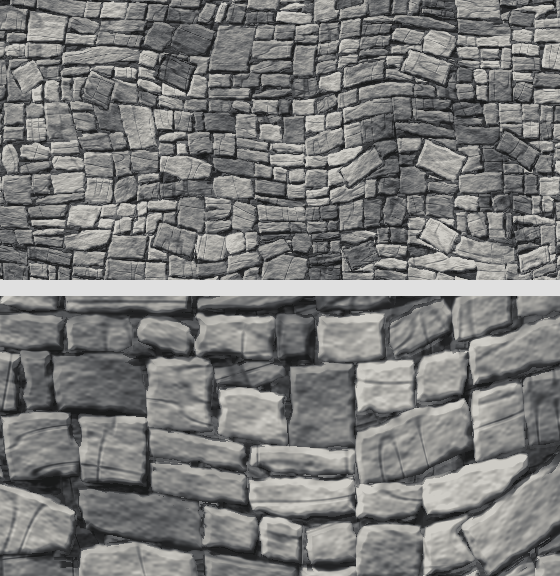
Top: the whole. Bottom: its middle third, enlarged.
This texture is drawn by a WebGL 1 fragment shader. Its source:

```glsl
precision highp float;
uniform vec2 u_resolution;

float hash(vec2 p) {
  vec3 q = fract(p.xyx * 0.1031);
  q += dot(q, q.yzx + 33.33);
  return fract((q.x + q.y) * q.z);
}

float noise(vec2 p) {
  vec2 i = floor(p), f = fract(p);
  f *= f * (3.0 - 2.0 * f);
  return mix(mix(hash(i), hash(i + vec2(1, 0)), f.x),
             mix(hash(i + vec2(0, 1)), hash(i + 1.0), f.x), f.y);
}

float fbm(vec2 p) {
  return 0.5 * noise(p) + 0.3 * noise(p * 2.1 + 7.3) + 0.2 * noise(p * 4.3 + 3.1);
}

vec2 rotate(vec2 p, float a) {
  return vec2(cos(a) * p.x + sin(a) * p.y, cos(a) * p.y - sin(a) * p.x);
}

float roundBox(vec2 p, vec2 extent) {
  vec2 q = abs(p) - extent + 0.005;
  return length(max(q, 0.0)) + min(max(q.x, q.y), 0.0) - 0.005;
}

// Stones are vec4(local position, edge distance, seed).
// Blocks in rows, each split at random into smaller stones.
vec4 wall(vec2 p, float layer) {
  p += layer * vec2(3.7, 5.3);
  vec2 size = vec2(0.53, 0.33);
  float row = floor(p.y / size.y);
  float shift = hash(vec2(row + 5.0, layer)) * size.x;
  float column = floor((p.x + shift) / size.x);
  vec2 low = vec2(column, row) * size - vec2(shift, 0.0);
  float seed = hash(vec2(column, row) + layer * 17.0 + 40.0);
  for (int i = 0; i < 7; i++) {
    float r = hash(vec2(seed * 517.0, float(i) + 3.0));
    float s = hash(vec2(r * 739.0, seed * 311.0));
    if (size.x * size.y < 0.0056 + 0.026 * pow(s, 3.5)) break;
    float cut = mix(0.33, 0.67, r);
    vec2 axis = size.x > size.y * mix(1.0, 2.5, s) ? vec2(1, 0) : vec2(0, 1);
    float side = step(cut, dot((p - low) / size, axis));
    low += axis * size * cut * side;
    size *= mix(vec2(1), vec2(mix(cut, 1.0 - cut, side)), axis);
    seed = hash(vec2(r * 613.0 + side * 71.0, seed * 419.0));
  }
  vec2 q = p - low - size * 0.5;
  float edge = roundBox(q, size * 0.5 - 0.001);
  float lean = hash(vec2(seed * 887.0, 2.0)) * 2.0 - 1.0;
  q = rotate(q, 0.45 * lean * abs(lean));
  return vec4(q, max(edge, roundBox(q, size * vec2(0.495, 0.485))), seed);
}

// Scattered leaning slabs set into the wall.
vec4 leaningSlab(vec2 p) {
  vec2 cell = floor(p / 0.3);
  float seed = hash(cell + 61.0);
  float r = hash(cell + 23.0);
  vec2 jitter = vec2(hash(cell + 11.0), hash(cell + 37.0)) - 0.5;
  vec2 q = p - (cell + 0.5 + jitter * 0.4) * 0.3;
  q = rotate(q, (r - 0.5) * 1.2);
  float d = roundBox(q, vec2(mix(0.04, 0.085, seed), mix(0.03, 0.052, fract(seed * 7.0))));
  return vec4(q, hash(cell + 83.0) < 0.6 ? d : 1.0, seed);
}

// Returns height, tone and edge distance.
vec3 surface(vec2 p) {
  vec2 bent = p + 0.09 * vec2(noise(p * 2.8), noise(p * 2.8 + 9.0));
  float rough = (fbm(p * 30.0) - 0.5) * 0.014;
  vec4 stone = wall(bent, 0.0);
  vec4 slab = leaningSlab(bent);
  stone.z = max(stone.z, 0.004 - slab.z);
  if (slab.z < 0.002) stone = slab;
  stone.z += rough;
  float depth = 1.0;
  if (stone.z > 0.0) {
    vec4 behind = wall(bent * 1.5, 1.0);
    behind.z = behind.z / 1.5 + rough;
    if (behind.z < 0.0) {
      stone = behind;
      depth = 0.5;
    }
  }

  // Grain, layered seams and upright cracks.
  float seed = stone.w;
  vec2 q = stone.xy + seed * 37.0;
  float grain = fbm(q * vec2(42.0, 70.0));
  float seam = abs(noise(q * vec2(9.0, 42.0)) - 0.5);
  float crack = abs(noise(q * vec2(38.0, 9.0) + 5.0) - 0.5);
  float split = (1.0 - smoothstep(0.0, 0.08, seam)) * step(0.35, fract(seed * 13.0));
  split = max(split, (1.0 - smoothstep(0.0, 0.08, crack)) * step(0.55, fract(seed * 29.0)));
  vec2 facet = vec2(fract(seed * 53.0), fract(seed * 71.0)) - 0.5;

  float rise = 1.0 - smoothstep(-0.009, 0.002, stone.z);
  float height = (0.012 + 0.014 * seed) * depth * rise;
  height += rise * (0.01 * grain - 0.003 * split + 0.6 * dot(stone.xy, facet));
  float tone = mix(0.42, 0.67, fract(seed * 17.0)) + 0.25 * (noise(p * 5.0 + 21.0) - 0.5);
  tone += 0.3 * (grain - 0.5) - 0.12 * split;
  return vec3(height, tone * depth, stone.z);
}

void main() {
  vec2 p = gl_FragCoord.xy / u_resolution.y;
  vec2 sun = normalize(vec2(-0.4, 0.9));
  vec3 here = surface(p);
  float slope = (here.x - surface(p + sun * 0.004).x) / 0.004;
  float blocked = surface(p + sun * 0.014).x - here.x;

  // Slope light, cast shadow and dark joints.
  float light = here.y + 0.13 * clamp(slope, -1.3, 1.0) * min(1.0, here.y * 2.0);
  light *= 1.0 - 0.5 * smoothstep(0.005, 0.02, blocked);
  light = mix(light, 0.12, 0.88 * smoothstep(-0.003, 0.003, here.z));
  light = clamp(light, 0.1, 0.8);
  vec3 tint = mix(vec3(0.98, 1.0, 1.03), vec3(1.01, 1.0, 0.97), smoothstep(0.25, 0.7, light));
  gl_FragColor = vec4(light * tint, 1.0);
}
```
